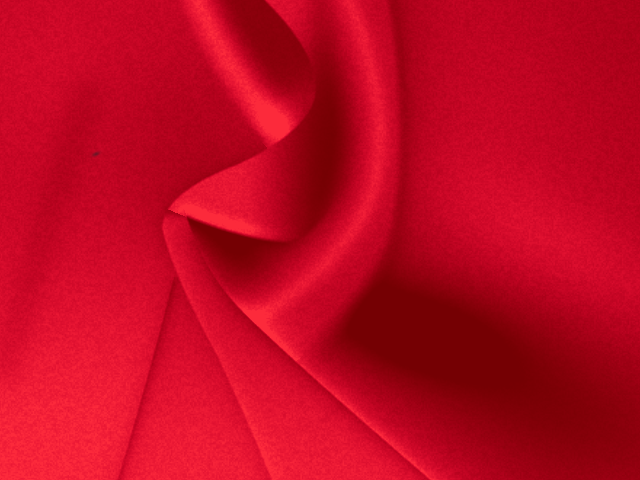
Give the GLSL for this texture, as a Shadertoy shader.

```glsl
// Folded red satin: curved creases split the cloth into overlapping layers.
// Signed distances to Bezier curves shade each layer, soft ellipses add light
// and shadow, and the resulting tone is coloured by a red ramp with fine grain.

float hash(vec2 p) {
    vec3 q = fract(p.xyx * 0.1031);
    q += dot(q, q.yzx + 33.33);
    return fract((q.x + q.y) * q.z);
}

float noise(vec2 p) {
    vec2 i = floor(p), f = fract(p);
    f *= f * (3.0 - 2.0 * f);
    return mix(mix(hash(i), hash(i + vec2(1, 0)), f.x),
               mix(hash(i + vec2(0, 1)), hash(i + vec2(1, 1)), f.x), f.y);
}

// Signed distance to a quadratic Bezier, positive on the left of travel
float bend(vec2 p, vec2 a, vec2 b, vec2 c) {
    float best = 1e3, side = 1.0;
    vec2 start = a;
    for (int i = 1; i <= 16; i++) {
        float t = float(i) / 16.0;
        vec2 end = mix(mix(a, b, t), mix(b, c, t), t);
        vec2 e = end - start, d = p - start;
        float dist = length(d - e * clamp(dot(d, e) / dot(e, e), 0.0, 1.0));
        if (dist < best) {
            best = dist;
            side = e.x * d.y - e.y * d.x < 0.0 ? -1.0 : 1.0;
        }
        start = end;
    }
    return best * side;
}

float join(float a, float b) { return abs(a) < abs(b) ? a : b; }

float band(float d, float width) { return exp(-d * d / (width * width)); }

// Soft tilted ellipse of light
float glow(vec2 p, vec2 centre, vec2 radius, float tilt) {
    float c = cos(tilt), s = sin(tilt);
    vec2 d = p - centre;
    d = vec2(c * d.x + s * d.y, c * d.y - s * d.x) / radius;
    return exp(-dot(d, d));
}

// Flat cloth on the left, with the lower panel and the upper fold
float leftCloth(vec2 p) {
    float t = 0.6 + 0.3 * smoothstep(0.65, 0.05, p.y);
    t += 0.06 * glow(p, vec2(0.1, 0.86), vec2(0.15, 0.12), 0.0);
    t -= 0.16 * glow(p, vec2(0.42, 0.7), vec2(0.2, 0.22), 0.0);
    float streak = bend(p, vec2(0.18, 0.8), vec2(0.1, 0.55), vec2(0.01, 0.24));
    t -= 0.11 * band(streak, 0.04);

    float panel = bend(p, vec2(0.361, 0.418), vec2(0.305, 0.2), vec2(0.243, -0.007));
    t -= 0.12 * exp(min(panel, 0.0) / 0.02) * smoothstep(0.44, 0.4, p.y);
    float panelTone = 0.66 + 0.2 * smoothstep(0.4, 0.0, p.y) - 0.35 * exp(-max(panel, 0.0) / 0.012);
    t = mix(t, panelTone, smoothstep(-0.002, 0.004, panel) * smoothstep(0.44, 0.4, p.y));

    float fold = bend(p, vec2(0.356, 1.02), vec2(0.42, 0.85), vec2(0.545, 0.705));
    float foldTone = mix(0.52, 0.2, smoothstep(0.04, 0.12, fold));
    foldTone += 0.38 * band(fold - 0.045, 0.036);
    foldTone += 0.3 * glow(p, vec2(0.6, 0.76), vec2(0.08, 0.05), 0.7);
    return mix(t, foldTone, smoothstep(-0.006, 0.016, fold) * smoothstep(0.66, 0.71, p.y));
}

// Broad cloth on the right, with its dark pocket
float rightCloth(vec2 p) {
    float t = 0.5;
    t += 0.11 * glow(p, vec2(1.0, 0.74), vec2(0.25, 0.35), 0.0);
    t += 0.18 * glow(p, vec2(1.18, 0.48), vec2(0.3, 0.1), -0.5);
    t -= 0.1 * glow(p, vec2(1.33, 0.95), vec2(0.3), 0.0);
    t -= 0.5 * glow(p, vec2(0.84, 0.32), vec2(0.24, 0.11), -0.2);
    t -= 0.36 * glow(p, vec2(1.14, 0.15), vec2(0.38, 0.17), -0.35);
    return t;
}

// Valley, long ridge, flap and front strip to the right of the silhouette
float drape(vec2 p, float outline) {
    float t = rightCloth(p);
    float edge = join(bend(p, vec2(0.81, 1.02), vec2(0.86, 0.7), vec2(0.815, 0.5)),
                      bend(p, vec2(0.815, 0.5), vec2(0.77, 0.37), vec2(0.635, 0.262)));
    float beside = max(edge, 0.0);
    t -= (0.2 * exp(-beside / 0.02) + 0.16 * exp(-beside / 0.07)) * smoothstep(0.2, 0.5, p.y);

    float lip = join(bend(p, vec2(0.39, 0.547), vec2(0.5, 0.5), vec2(0.6, 0.494)),
                     bend(p, vec2(0.6, 0.494), vec2(0.67, 0.51), vec2(0.72, 0.62)));
    float ridge = join(bend(p, vec2(0.715, 1.02), vec2(0.84, 0.72), vec2(0.75, 0.55)),
                       bend(p, vec2(0.75, 0.55), vec2(0.68, 0.43), vec2(0.52, 0.335)));
    float valley = mix(0.36, 0.06, smoothstep(0.42, 0.58, p.y));
    valley += 0.38 * glow(p, vec2(0.63, 1.0), vec2(0.08, 0.15), 0.0);
    float body = mix(valley, 0.52, smoothstep(-0.1, -0.015, ridge));
    body += 0.14 * band(ridge, 0.045) + 0.16 * band(ridge - 0.004, 0.018);
    body -= 0.2 * glow(p, vec2(0.495, 0.465), vec2(0.07, 0.045), -0.6);
    body -= 0.14 * exp(min(lip, 0.0) / 0.025) * smoothstep(0.66, 0.56, p.x);
    float softness = mix(0.035, 0.014, smoothstep(0.35, 0.6, p.y));
    t = mix(t, body, smoothstep(softness, -softness, edge));

    float flap = mix(0.8, 0.1, smoothstep(0.49, 0.68, p.x));
    flap += 0.2 * band(lip - 0.018, 0.014) * smoothstep(0.64, 0.5, p.x);
    flap += 0.42 * glow(p, vec2(0.63, 1.0), vec2(0.07, 0.15), 0.0);
    t = mix(t, flap, smoothstep(-0.004, 0.008, lip) * smoothstep(0.71, 0.63, p.x));

    float rim = join(bend(p, vec2(0.39, 0.545), vec2(0.43, 0.42), vec2(0.52, 0.337)),
                     bend(p, vec2(0.52, 0.337), vec2(0.64, 0.22), vec2(0.92, -0.02)));
    float above = max(rim, 0.0);
    t += 0.24 * exp(-above / 0.014) * smoothstep(0.57, 0.5, p.y);
    t += 0.3 * smoothstep(0.42, 0.3, p.y) * exp(-above / 0.07);
    float strip = 0.68 + 0.15 * smoothstep(0.35, 0.0, p.y);
    strip -= 0.34 * exp(min(rim, 0.0) / 0.022) * smoothstep(0.57, 0.48, p.y);
    strip += 0.15 * exp(-max(outline, 0.0) / 0.02);
    return mix(t, strip, smoothstep(0.003, -0.003, rim) * smoothstep(0.58, 0.53, p.y));
}

void mainImage(out vec4 fragColor, in vec2 fragCoord) {
    vec2 p = fragCoord / iResolution.y;

    // Silhouette: down the upper fold, round the tip, down the outer fold
    float outline = bend(p, vec2(0.53, 1.02), vec2(0.675, 0.885), vec2(0.655, 0.795));
    outline = join(outline, bend(p, vec2(0.655, 0.795), vec2(0.634, 0.722), vec2(0.495, 0.658)));
    outline = join(outline, bend(p, vec2(0.495, 0.658), vec2(0.335, 0.597), vec2(0.338, 0.523)));
    outline = join(outline, bend(p, vec2(0.338, 0.523), vec2(0.356, 0.436), vec2(0.455, 0.253)));
    outline = join(outline, bend(p, vec2(0.455, 0.253), vec2(0.512, 0.132), vec2(0.573, -0.016)));

    float tone = leftCloth(p) - 0.14 * exp(min(outline, 0.0) / 0.025) * smoothstep(0.8, 0.7, p.y);
    tone = mix(tone, drape(p, outline), smoothstep(-0.003, 0.004, outline));
    tone = 0.6 + 1.22 * (tone - 0.56);

    // Woven grain, weaker in shadow
    float grain = 0.15 * (noise(p * 330.0) - 0.5) + 0.06 * (noise(p * vec2(110, 160)) - 0.5);
    tone = clamp(tone + grain * smoothstep(-0.2, 0.6, tone), 0.0, 1.06);

    vec3 color = vec3(mix(0.46, 0.96, tone), 0.13 * pow(tone, 4.0), 0.01 + 0.21 * tone);
    // Small dark fleck on the cloth
    color = mix(color, vec3(0.35, 0.1, 0.15), 0.8 * glow(p, vec2(0.2, 0.679), vec2(0.008, 0.004), 0.4));
    fragColor = vec4(color, 1.0);
}
```
